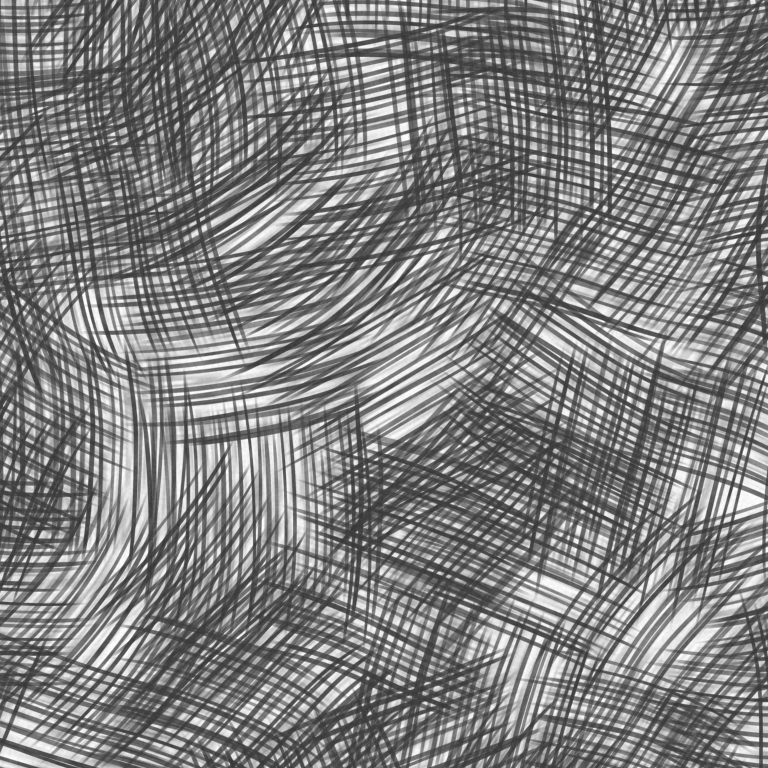
A Shadertoy shader for this texture:

```glsl
// Dense pencil cross-hatching: overlapping patches of slightly bent strokes.
// Two jittered grids of patches, one steep and one shallow, are laid over
// white paper; every stroke multiplies down the light that is left.

const float PAPER_TONE = 0.98;
const float GRAPHITE_TONE = 0.235;
const float PATCH_CELL = 0.25;
const float STROKE_SPACING = 0.0125;

// Four random values from a 2D key, without sine
vec4 hash42(vec2 key) {
    vec4 h = fract(key.xyxy * vec4(0.1031, 0.1030, 0.0973, 0.1099));
    h += dot(h, h.wzxy + 33.33);
    return fract((h.xxyz + h.yzzw) * h.zywx);
}

float valueNoise(vec2 p) {
    vec2 cell = floor(p);
    vec2 f = fract(p);
    f = f * f * (3.0 - 2.0 * f);
    float low = mix(hash42(cell).x, hash42(cell + vec2(1, 0)).x, f.x);
    float high = mix(hash42(cell + vec2(0, 1)).x, hash42(cell + vec2(1, 1)).x, f.x);
    return mix(low, high, f.y);
}

vec2 rotate(vec2 p, float angle) {
    float c = cos(angle);
    float s = sin(angle);
    return vec2(c * p.x + s * p.y, c * p.y - s * p.x);
}

// Opacity of one tapered stroke; x runs along it, y across it
float strokeInk(vec2 p, float id, float seed, vec2 extent, float blur) {
    vec4 place = hash42(vec2(id, seed));
    vec4 look = hash42(vec2(id + 0.37, seed + 7.1));
    float centre = (id + 0.5 + 0.7 * (place.x - 0.5)) * STROKE_SPACING;
    if (abs(centre) > extent.y) return 0.0;

    float tilt = (place.y - 0.5) * 0.06;
    float across = abs(p.y - centre - p.x * tilt);
    float reach = extent.x * mix(0.8, 1.15, place.w);
    float along = min(abs(p.x - (place.z - 0.5) * 0.05) / reach, 1.0);

    float halfWidth = mix(0.0019, 0.0034, look.x) * (1.0 - 0.6 * pow(along, 4.0));
    float body = 1.0 - smoothstep(halfWidth - blur, halfWidth + blur, across);
    float grain = mix(0.78, 1.0, valueNoise(vec2(p.x * 60.0, id + seed)));
    float pressure = mix(0.6, 1.0, look.y) * grain;
    return body * pressure * (1.0 - smoothstep(0.72, 1.0, along));
}

// Light left by one patch of parallel strokes and its faint streaks
float patchLight(vec2 p, float seed, vec2 extent, float bend, float blur) {
    p.y += bend * p.x * p.x;
    float light = 1.0;
    float nearest = floor(p.y / STROKE_SPACING);
    for (int i = -1; i <= 1; i++) {
        light *= 1.0 - strokeInk(p, nearest + float(i), seed, extent, blur);
    }
    vec2 edge = 1.0 - smoothstep(extent * 0.75, extent, abs(p));
    float streak = valueNoise(vec2(p.x * 22.0, p.y * 260.0) + seed);
    return light * (1.0 - 0.38 * streak * streak * edge.x * edge.y);
}

// Light left by a jittered grid of patches with angles in a given range
float hatchLayer(vec2 uv, float layerSeed, vec2 angleRange, float blur) {
    float light = 1.0;
    vec2 home = floor(uv / PATCH_CELL);
    for (int y = -1; y <= 1; y++) {
        for (int x = -1; x <= 1; x++) {
            vec2 cell = home + vec2(x, y);
            vec4 place = hash42(cell + layerSeed);
            vec4 form = hash42(cell + layerSeed + 51.7);
            vec2 centre = (cell + 0.5 + 0.5 * (place.xy - 0.5)) * PATCH_CELL;
            float angle = radians(mix(angleRange.x, angleRange.y, place.z));
            vec2 extent = mix(vec2(0.14, 0.12), vec2(0.18, 0.16), form.xy);
            float bend = (form.z - 0.5) * 1.8;
            vec2 local = rotate(uv - centre, angle);
            if (max(abs(local.x), abs(local.y)) < 0.25) {
                light *= patchLight(local, place.w * 90.0, extent, bend, blur);
            }
        }
    }
    return light;
}

void mainImage(out vec4 fragColor, in vec2 fragCoord) {
    vec2 uv = fragCoord / iResolution.y;
    float blur = max(0.0011, 0.6 / iResolution.y);

    // Slow waver of the drawing hand
    vec2 waver = vec2(valueNoise(uv * 7.0), valueNoise(uv * 7.0 + 40.0));
    vec2 hand = uv + 0.012 * (waver - 0.5);

    // Steep strokes first, shallow strokes across them
    float light = hatchLayer(hand, 13.0, vec2(38.0, 108.0), blur);
    light *= hatchLayer(hand + 0.11, 71.0, vec2(-35.0, 52.0), blur);

    // Fine tooth of the paper
    float tooth = (valueNoise(uv * 380.0) - 0.5) * 0.05;
    float tone = mix(GRAPHITE_TONE, PAPER_TONE, light) + tooth;
    fragColor = vec4(vec3(clamp(tone, 0.0, 1.0)), 1.0);
}
```
